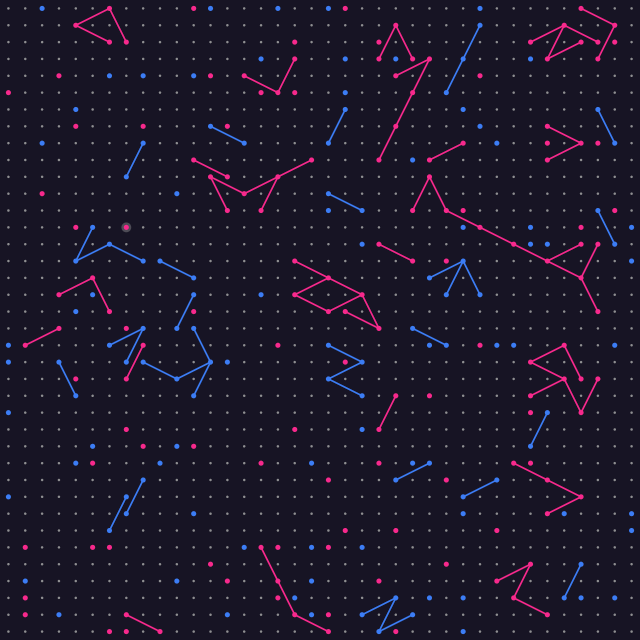
A WebGL 2 fragment shader for this pattern:

```glsl
#version 300 es
precision highp float;
// Draws a dotted peg board where same-coloured pegs a knight's move apart are linked.

#define CELLS 38.0
#define PEG_SHARE 0.19
#define PEG_RADIUS 0.15
#define DOT_RADIUS 0.072
#define LINK_HALF_WIDTH 0.05
#define HALO_RADIUS 0.29
#define NEWEST_PEG vec2(7.0, 24.0)
#define BOARD_COLOR vec3(0.09, 0.08, 0.142)
#define DOT_COLOR vec3(0.56, 0.56, 0.57)
#define PINK vec3(0.97, 0.16, 0.55)
#define BLUE vec3(0.235, 0.49, 0.96)

uniform vec2 u_resolution;
out vec4 fragColor;

float hash(vec2 p) {
    return fract(sin(dot(p, vec2(127.1, 311.7))) * 43758.5453);
}

bool onBoard(vec2 cell) {
    return all(greaterThanEqual(cell, vec2(0.0))) && all(lessThan(cell, vec2(CELLS)));
}

// 0: empty hole, 1: pink peg, 2: blue peg
int pegAt(vec2 cell) {
    if (!onBoard(cell)) return 0;
    if (cell == NEWEST_PEG) return 1;
    float h = hash(cell + 3.0);
    return h < 0.5 * PEG_SHARE ? 1 : (h < PEG_SHARE ? 2 : 0);
}

vec3 pegColor(int peg) {
    return peg == 1 ? PINK : BLUE;
}

// The four upward knight's moves
vec2 knightMove(int k) {
    vec2 m = k < 2 ? vec2(1.0, 2.0) : vec2(2.0, 1.0);
    return (k & 1) == 0 ? m : vec2(-m.x, m.y);
}

float side(vec2 a, vec2 b, vec2 p) {
    vec2 u = b - a, v = p - a;
    return u.x * v.y - u.y * v.x;
}

bool crosses(vec2 a, vec2 b, vec2 c, vec2 d) {
    return side(a, b, c) * side(a, b, d) < 0.0 && side(c, d, a) * side(c, d, b) < 0.0;
}

float priority(vec2 a, vec2 b) {
    return hash(a + 0.37 * b);
}

// A link gives way to any crossing link of higher priority
bool isBlocked(vec2 a, vec2 b) {
    float rank = priority(a, b);
    for (int y = -2; y <= 2; y++)
    for (int x = -4; x <= 4; x++) {
        vec2 c = a + vec2(x, y);
        int peg = pegAt(c);
        if (peg == 0) continue;
        for (int k = 0; k < 4; k++) {
            vec2 d = c + knightMove(k);
            if (crosses(a, b, c, d) && pegAt(d) == peg && priority(c, d) > rank) return true;
        }
    }
    return false;
}

float segmentDistance(vec2 p, vec2 a, vec2 b) {
    vec2 u = b - a, v = p - a;
    return length(v - u * clamp(dot(v, u) / dot(u, u), 0.0, 1.0));
}

// Antialiased coverage of a signed distance
float cover(float d, float pixel) {
    return clamp(0.5 - d / pixel, 0.0, 1.0);
}

void main() {
    float size = min(u_resolution.x, u_resolution.y);
    float pixel = CELLS / size;
    // Holes sit at whole coordinates
    vec2 p = (gl_FragCoord.xy - 0.5 * (u_resolution - size)) * pixel - 0.5;
    vec2 cell = floor(p + 0.5);
    float holeDistance = length(p - cell);
    int here = pegAt(cell);
    vec3 color = BOARD_COLOR;

    // Empty holes
    if (here == 0 && onBoard(cell))
        color = mix(color, DOT_COLOR, cover(holeDistance - DOT_RADIUS, pixel));

    // Links
    for (int y = -2; y <= 0; y++)
    for (int x = -2; x <= 2; x++) {
        vec2 a = cell + vec2(x, y);
        int peg = pegAt(a);
        if (peg == 0) continue;
        for (int k = 0; k < 4; k++) {
            vec2 b = a + knightMove(k);
            float ink = cover(segmentDistance(p, a, b) - LINK_HALF_WIDTH, pixel);
            if (ink > 0.0 && pegAt(b) == peg && !isBlocked(a, b))
                color = mix(color, pegColor(peg), ink);
        }
    }

    // Halo of the newest peg, then the pegs
    float halo = cover(length(p - NEWEST_PEG) - HALO_RADIUS, pixel);
    color = mix(color, DOT_COLOR, 0.45 * halo);
    if (here > 0)
        color = mix(color, pegColor(here), cover(holeDistance - PEG_RADIUS, pixel));

    fragColor = vec4(color, 1.0);
}
```
